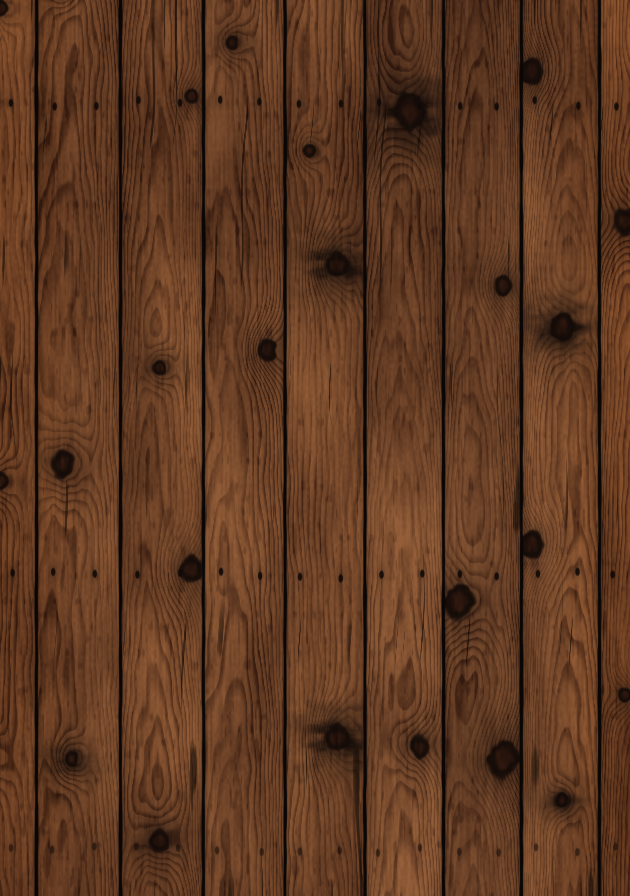
This texture is drawn by a WebGL 2 fragment shader. Its source:

```glsl
#version 300 es
precision highp float;
uniform vec2 u_resolution;
out vec4 fragColor;

float hash(vec2 p) {
  return fract(sin(dot(p, vec2(127.1, 311.7))) * 43758.5453);
}

float noise(vec2 p) {
  vec2 i = floor(p), f = fract(p);
  f = f * f * (3.0 - 2.0 * f);
  return mix(mix(hash(i), hash(i + vec2(1, 0)), f.x),
             mix(hash(i + vec2(0, 1)), hash(i + vec2(1, 1)), f.x), f.y);
}

float fbm(vec2 p) {
  float sum = 0.0, amp = 0.5;
  for (int i = 0; i < 4; i++) {
    sum += amp * noise(p);
    p = p * 2.03 + 17.3;
    amp *= 0.5;
  }
  return sum;
}

// Slightly uneven plank joints, in widths of the canvas
float jointX(float i) {
  return 0.058 + 0.1285 * i + 0.009 * sin(0.55 * i);
}

void main() {
  vec2 uv = gl_FragCoord.xy / u_resolution;
  float aspect = u_resolution.x / u_resolution.y;
  vec2 p = vec2(uv.x * aspect, uv.y);
  float pixel = 1.0 / u_resolution.y;

  // Find the plank and the position across it
  float id = 0.0;
  for (float i = 0.0; i < 8.0; i++) id += step(jointX(i), uv.x);
  float left = jointX(id - 1.0) * aspect, right = jointX(id) * aspect;
  float width = right - left;
  float across = (p.x - left) / width;
  float seed = hash(vec2(id, 4.7));

  // Knots bend the grain and stain the wood around them
  float bulge = 0.0, stain = 0.0, core = 0.0, rim = 0.0;
  for (float k = 0.0; k < 4.0; k++) {
    vec2 cell = vec2(id + 3.0, mod(k, 2.0));
    float size = hash(vec2(id + 8.3, k * 3.1));
    if (size < 0.2) continue;
    float radius = mix(0.005, 0.018, size * size);
    vec2 center = vec2(left + width * mix(0.12, 0.88, hash(cell + 5.1)),
                       0.264 * (k + 0.15 + 0.7 * hash(cell + 9.4)));
    vec2 d = p - center;
    float wobble = 0.35 * (noise(d * 130.0 + id * 7.0) - 0.5);
    float dist = length(d * vec2(1.0, 0.85)) / radius + wobble;
    bulge += (3.0 + 4.0 * size) * exp(-dot(d * vec2(1.0, 0.7), d) / (radius * radius * 7.0));
    float burnt = smoothstep(0.5, 0.9, hash(cell + 2.6));
    float streaks = fbm(vec2(d.x * 45.0, d.y * 90.0) + id * 3.0);
    stain += 0.3 * exp(-0.9 * max(dist - 1.0, 0.0));
    stain += burnt * 1.9 * streaks * exp(-length(d * vec2(0.7, 1.0)) / (radius * 1.9));
    float soft = pixel / radius;
    core = max(core, 1.0 - smoothstep(0.85 - soft, 1.05 + soft, dist));
    rim = max(rim, smoothstep(0.3, 0.8, dist) * (1.0 - smoothstep(0.9, 1.25, dist)));
  }

  // Growth rings are contours of arches, straight grain and bulges
  float arch = across - mix(0.3, 0.7, seed);
  float straight = smoothstep(0.45, 0.8, hash(vec2(id, 12.9)));
  float rings = mix(30.0 * arch * arch + 13.0 * uv.y, 12.0 * across + uv.y, straight);
  rings += 5.5 * fbm(vec2(across * 1.8 + id * 9.0, uv.y * 4.5));
  rings += 0.5 * noise(vec2(across * 9.0, uv.y * 28.0 + id)) + bulge;
  float phase = fract(rings);
  float late = smoothstep(0.35, 0.85, phase) * (1.0 - smoothstep(0.87, 1.0, phase));
  late = mix(late, 0.33, smoothstep(0.35, 1.0, fwidth(rings)));
  late *= mix(0.3, 1.1, noise(vec2(across * 3.0 + id * 5.0, uv.y * 7.0)));

  // Fine fibres, pores and broad weathered patches
  float fibre = noise(vec2(p.x * 420.0, p.y * 26.0)) - 0.5;
  float pore = noise(vec2(p.x * 330.0, p.y * 70.0 + id * 13.0));
  float grit = noise(p * vec2(460.0, 240.0)) - 0.5;
  float patches = fbm(vec2(p.x * 14.0 + id * 4.0, p.y * 5.0)) - 0.47;
  float broad = fbm(vec2(uv.x * 4.0 + 3.0, uv.y * 3.0 + id * 0.15)) - 0.47;
  float tone = 0.72 + 0.24 * (seed - 0.5) + 0.9 * patches + 0.65 * broad;
  tone += 0.3 * fibre + 0.15 * grit - 0.5 * late;
  tone -= 0.25 * smoothstep(0.72, 0.95, pore);
  vec3 wood = mix(vec3(0.235, 0.125, 0.072), vec3(0.54, 0.345, 0.212), clamp(tone, -0.1, 1.12));
  float warm = smoothstep(0.36, 0.5, abs(uv.x - 0.5)) + 0.4 * hash(vec2(id, 31.0));
  wood *= mix(vec3(1.0), vec3(1.03, 0.95, 0.82), warm * 0.7);

  // Sparse lengthwise cracks
  float split = noise(vec2(across * 22.0 + id * 31.0 + 2.0 * noise(uv.yy * 9.0), uv.y * 7.0));
  wood *= 1.0 - 0.5 * smoothstep(0.9, 0.97, split);

  // Knot colours
  vec3 black = vec3(0.06, 0.035, 0.027);
  wood = mix(wood, black, clamp(stain, 0.0, 0.9));
  wood = mix(wood, vec3(0.15, 0.075, 0.045) * (0.7 + 0.6 * pore), core * 0.95);
  wood = mix(wood, black, rim * 0.75);

  // Two nail holes per plank in each row; the lowest row is fainter
  vec3 rows = vec3(0.052, 0.358, 0.885);
  for (int j = 0; j < 3; j++) {
    for (float n = 0.0; n < 2.0; n++) {
      vec2 key = vec2(id * 2.0 + n, float(j));
      vec2 nail = vec2(left + width * (0.16 + 0.52 * n + 0.06 * hash(key)),
                       rows[j] + 0.008 * (hash(key + 6.0) - 0.5));
      float dist = length((p - nail) * vec2(1.35, 0.75));
      float hole = 1.0 - smoothstep(0.0022, 0.0036 + pixel, dist);
      float rust = 0.35 * exp(-dist * 230.0);
      wood = mix(wood, black, max(hole * 0.92, rust) * (j == 0 ? 0.65 : 1.0));
    }
  }

  // Dark joints with shaded, worn plank edges
  float edge = min(p.x - left, right - p.x);
  edge += 0.0009 * (noise(vec2(id * 5.0, p.y * 45.0)) - 0.5);
  wood *= 1.0 - 0.3 * exp(-max(edge, 0.0) * 300.0);
  float gap = 1.0 - smoothstep(0.0014 - 0.5 * pixel, 0.0022 + 0.5 * pixel, edge);
  fragColor = vec4(mix(wood, vec3(0.035, 0.024, 0.02), gap), 1.0);
}
```
